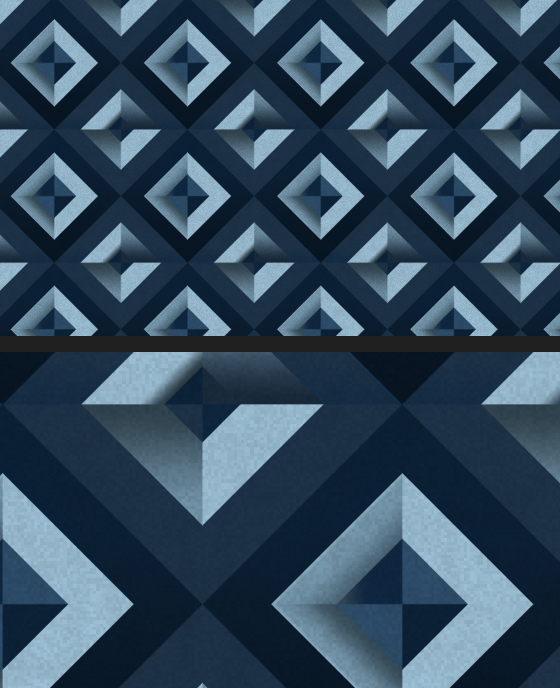
Top, the full canvas; bottom, a detail of the centre.
Give the GLSL for this pattern, as a WebGL 2 fragment shader.

```glsl
#version 300 es
precision highp float;
// Checkerboard of bevelled diamonds: framed pyramids alternate with smaller,
// seam-split pyramids. Each is layered by diamond (Manhattan) radius, coloured
// by quadrant and shaded with gradients, then covered by a fine woven grain.
uniform vec2 u_resolution;
out vec4 fragColor;

const float PERIOD = 0.2379;            // tile size in canvas widths
const vec2 ANCHOR = vec2(0.097, 0.813); // centre of one framed diamond

const vec3 NAVY = vec3(0.11, 0.19, 0.27);
const vec3 INK = vec3(0.04, 0.11, 0.18);
const vec3 PALE = vec3(0.58, 0.71, 0.79);
const vec3 STEEL = vec3(0.38, 0.49, 0.56);
const vec3 SLATE = vec3(0.25, 0.35, 0.41);
const vec3 BLUE = vec3(0.17, 0.29, 0.40);

float hash(vec2 p) {
    vec3 q = fract(p.xyx * vec3(0.1031, 0.1030, 0.0973));
    q += dot(q, q.yzx + 33.33);
    return fract((q.x + q.y) * q.z);
}

float noise(vec2 p) {
    vec2 i = floor(p), f = fract(p);
    f = f * f * (3.0 - 2.0 * f);
    return mix(mix(hash(i), hash(i + vec2(1, 0)), f.x),
               mix(hash(i + vec2(0, 1)), hash(i + vec2(1, 1)), f.x), f.y);
}

float diamond(vec2 p) { return abs(p.x) + abs(p.y); }

float inside(float radius, float size, float aa) {
    return 1.0 - smoothstep(size - aa, size + aa, radius);
}

// Blends four colours across the two axes.
vec3 quadrants(vec2 p, vec3 ul, vec3 ur, vec3 ll, vec3 lr, float aa) {
    float right = smoothstep(-aa, aa, p.x);
    float top = smoothstep(-aa, aa, p.y);
    return mix(mix(ll, lr, right), mix(ul, ur, right), top);
}

// Large pyramid: pale right side, hollow left side, four-part core.
vec3 framedDiamond(vec2 p, float aa) {
    const float OUTER = 0.328, INNER = 0.164;
    float r = diamond(p);
    float slope = clamp((r - INNER) / (OUTER - INNER), 0.0, 1.0);
    vec3 frame = INK * mix(0.72, 1.12, smoothstep(-0.45, 0.3, p.y));

    vec3 upperLeft = mix(SLATE, STEEL * 1.16, smoothstep(-0.2, 0.75, slope));
    vec3 lowerLeft = mix(SLATE * 0.82, STEEL * 1.14, smoothstep(0.0, 0.85, slope));
    vec3 ring = quadrants(p, upperLeft, PALE, lowerLeft, PALE, aa);
    float rim = smoothstep(OUTER - 0.016, OUTER - 0.004, r);
    ring = mix(ring, PALE, rim * 0.5);

    vec3 shadow = mix(INK * 1.35, SLATE * 0.8, smoothstep(0.08, 0.17, -p.x));
    vec3 core = quadrants(p, shadow, BLUE, BLUE, INK * 1.15, aa);

    vec3 col = mix(frame, ring, inside(r, OUTER, aa));
    return mix(col, core, inside(r, INNER, aa));
}

// Small pyramid: light and shaded sides swap across a horizontal seam.
vec3 splitDiamond(vec2 p, float aa) {
    const float OUTER = 0.303, INNER = 0.095;
    float r = diamond(p);
    float top = smoothstep(-aa, aa, p.y);
    float seamShade = top * (1.0 - smoothstep(0.0, 0.13, p.y));
    vec3 frame = mix(NAVY, INK * 1.4, 0.6 * seamShade);

    float rise = smoothstep(0.0, 0.26, abs(p.y));
    vec3 shadedTop = mix(NAVY * 0.8, STEEL * 1.1, rise);
    vec3 shadedBase = mix(SLATE * 0.72, STEEL * 1.12, rise);
    vec3 litTop = mix(SLATE * 0.65, PALE, smoothstep(INNER, 0.17, r));
    vec3 ring = quadrants(p, litTop, shadedTop, shadedBase, PALE, aa);
    vec3 core = quadrants(p, INK * 1.2, NAVY * 0.85, NAVY, INK * 1.3, aa);

    vec3 col = mix(frame, ring, inside(r, OUTER, aa));
    return mix(col, core, inside(r, INNER, aa));
}

void main() {
    float tile = PERIOD * u_resolution.x;
    vec2 p = (gl_FragCoord.xy - ANCHOR * u_resolution) / tile;
    float aa = 1.0 / tile;

    // Interlocking diamond cells: framed at tile centres, split at corners
    vec2 framed = fract(p + 0.5) - 0.5;
    vec2 split = fract(p) - 0.5;
    vec3 col = mix(splitDiamond(split, aa), framedDiamond(framed, aa),
                   inside(diamond(framed), 0.5, aa));

    // Fine grain plus a faint broad unevenness
    vec2 cloth = gl_FragCoord.xy / u_resolution.x;
    float grain = hash(floor(cloth * 512.0)) - 0.5;
    float wear = noise(cloth * 90.0) - 0.5;
    col *= 1.0 + 0.09 * grain + 0.05 * wear;
    fragColor = vec4(col, 1.0);
}
```
